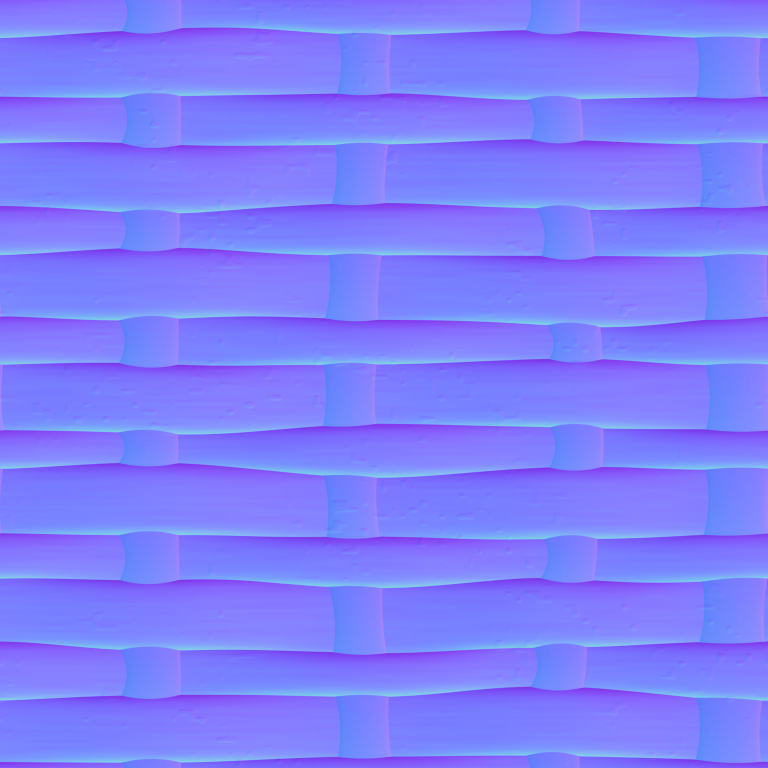
This texture map is drawn by a Shadertoy shader. Its source:

```glsl
// Tangent-space normal map of a wicker weave: wide and narrow strands crossing four upright stakes.

const float PI = 3.14159265;
const float ROWS = 7.0;                 // wide + narrow strand pairs down the tile
const float ROW_SHIFT = 0.11;           // vertical phase of the pairs
const float WIDE_HALF = 0.30;           // half height of a wide strand, in pairs
const float MEANDER = 0.065;            // wander of a whole strand
const float EDGE_WANDER = 0.025;        // wander of a single edge
const vec4 STAKE_X = vec4(0.195, 0.465, 0.735, 0.955);
const vec4 STAKE_HALF = vec4(0.038, 0.034, 0.034, 0.042);
const vec4 STAKE_SWAY = vec4(-0.002, -0.010, 0.016, 0.007);
const float STAKE_ROUND = 0.17;         // sideways curvature of a stake
const float TOP_TILT = 0.75;            // steepness at the upper edge of a strand
const float TOP_FADE = 0.07;
const float BOTTOM_TILT = 0.92;         // steepness at the lower edge
const float BOTTOM_FADE = 0.042;
const float BEND_TILT = 0.06;           // sideways lean as strands pass front to back
const float GRAIN = 0.035;
const float NICKS = 0.13;

float hash(vec2 p) {
    vec3 q = fract(vec3(p.xyx) * 0.1031);
    q += dot(q, q.yzx + 33.33);
    return fract((q.x + q.y) * q.z);
}

// Value noise that wraps after a whole number of cells
float noise(vec2 p, vec2 period, float seed) {
    vec2 cell = floor(p), f = fract(p);
    f = f * f * (3.0 - 2.0 * f);
    vec2 a = mod(cell, period) + seed;
    vec2 b = mod(cell + 1.0, period) + seed;
    return mix(mix(hash(a), hash(vec2(b.x, a.y)), f.x),
               mix(hash(vec2(a.x, b.y)), hash(b), f.x), f.y);
}

// +1 where wide strands pass in front, -1 where narrow ones do
float weavePhase(float x) {
    float warped = x - 0.018 * (1.0 - cos(2.0 * PI * (x - 0.15)));
    return 4.0 * PI * (warped - 0.1975);
}

// Height of boundary b: even is the bottom of a wide strand, odd its top
float edgeHeight(float b, float x) {
    float pair = floor(b * 0.5);
    float side = 2.0 * mod(b, 2.0) - 1.0;
    float meander = noise(vec2(x * 4.0, pair), vec2(4.0, ROWS), 17.0) - 0.5;
    float wander = noise(vec2(x * 6.0, b), vec2(6.0, 2.0 * ROWS), 53.0) - 0.5;
    float swell = (0.018 + 0.008 * side) * cos(weavePhase(x));
    return pair + 0.5 + side * (WIDE_HALF + swell)
         + 2.0 * (MEANDER * meander + EDGE_WANDER * wander);
}

// Lower and upper edge of a strand: even strands are wide, odd ones narrow
vec2 strandSpan(float strand, float x) {
    return vec2(edgeHeight(strand, x), edgeHeight(strand + 1.0, x));
}

// Rounded strand, steepest where it passes in front of a stake
vec2 strandSlope(float y, vec2 span, float phase, float facing) {
    float front = 0.18 + 0.82 * (0.5 + 0.5 * facing * cos(phase));
    float below = max(y - span.x, 0.0), above = max(span.y - y, 0.0);
    float tilt = BOTTOM_TILT * exp(-below / BOTTOM_FADE) - TOP_TILT * exp(-above / TOP_FADE);
    float v = (below - above) / (span.y - span.x);
    return vec2(facing * BEND_TILT * sin(phase), front * tilt - 0.04 * v);
}

// Small scattered nicks in the surface
float nickHeight(vec2 uv) {
    float marks = smoothstep(0.72, 0.95, noise(uv * vec2(80.0, 110.0), vec2(80.0, 110.0), 5.0));
    return marks * smoothstep(0.5, 0.8, noise(uv * 15.0, vec2(15.0), 91.0));
}

void mainImage(out vec4 fragColor, in vec2 fragCoord) {
    vec2 uv = fragCoord / iResolution.xy;
    float y = uv.y * ROWS + ROW_SHIFT;
    float soft = 0.8 * ROWS / iResolution.y;
    float phase = weavePhase(uv.x);

    // Horizontal strands
    float wide = 2.0 * floor(y);
    float narrow = 2.0 * floor(y - 0.5) + 1.0;
    vec2 wideSpan = strandSpan(wide, uv.x);
    vec2 narrowSpan = strandSpan(narrow, uv.x);
    float wideMask = smoothstep(-soft, soft, min(y - wideSpan.x, wideSpan.y - y));
    vec2 slope = mix(strandSlope(y, narrowSpan, phase, -1.0),
                     strandSlope(y, wideSpan, phase, 1.0), wideMask);

    // Visible stake pieces, alternating over narrow and wide strands
    float stakeMask = 0.0;
    for (int i = 0; i < 4; i++) {
        bool overWide = i % 2 == 1;
        vec2 span = overWide ? wideSpan : narrowSpan;
        float v = clamp((2.0 * y - span.x - span.y) / (span.y - span.x), -1.0, 1.0);
        float bow = overWide ? 0.001 : 0.004;
        float center = STAKE_X[i] + STAKE_SWAY[i] * cos(2.0 * PI * (uv.y - 0.46)) + bow * (1.0 - v * v);
        float dx = fract(uv.x - center + 0.5) - 0.5;
        float halfWidth = STAKE_HALF[i] * (0.92 + 0.09 * v * v);
        float u = clamp(dx / halfWidth, -1.0, 1.0);
        float bulge = (overWide ? 0.018 : 0.035) * (1.0 - u * u);
        float inside = min((halfWidth - abs(dx)) * ROWS, min(y - span.x, span.y - y) + bulge);
        float mask = smoothstep(-soft, soft, inside);
        float rim = (u > 0.0 ? 0.26 : -0.14) * pow(abs(u), 14.0);
        vec2 stakeSlope = vec2(STAKE_ROUND * u - 0.06 + rim, 0.04 - 0.07 * v);
        slope = mix(slope, stakeSlope, mask);
        stakeMask = max(stakeMask, mask);
    }

    // Fibre grain along each piece, and nicks
    float across = noise(uv * vec2(14.0, 230.0), vec2(14.0, 230.0), 29.0) - 0.5;
    float along = noise(uv * vec2(230.0, 20.0), vec2(230.0, 20.0), 71.0) - 0.5;
    slope += GRAIN * mix(vec2(0.0, 2.0 * across), vec2(along, 0.0), stakeMask);
    vec2 e = vec2(0.0013, 0.0);
    slope += NICKS * vec2(nickHeight(uv - e.xy) - nickHeight(uv + e.xy),
                          nickHeight(uv + e.yx) - nickHeight(uv - e.yx));

    fragColor = vec4(0.5 + 0.5 * normalize(vec3(slope, 1.0)), 1.0);
}
```
